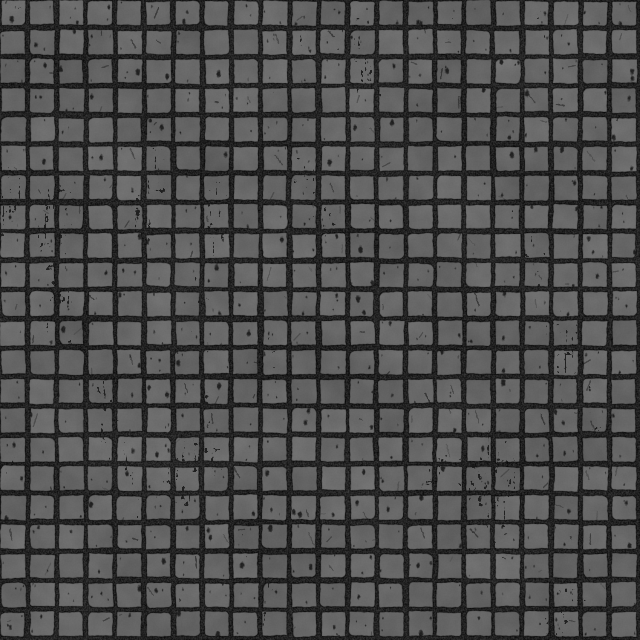
Give the GLSL for this texture, as a Shadertoy shader.

```glsl
// Worn grey square mosaic tiles set in dark, gritty grout.

#define TILES 22.0                   // repeats across and down
#define HALF_SIZE vec2(0.417, 0.412) // tile half extent, in cells
#define SHIFT vec2(0.05, -0.05)      // offset of the grid, in cells
#define JITTER 0.022                 // misplacement of each tile
#define TILT 0.035                   // largest rotation, in radians
#define WOBBLE 0.028                 // unevenness of the tile edges
#define TILE_GREY 0.403
#define GROUT_GREY 0.128
#define STAIN_GREY 0.105
#define PITS 3

vec2 hash2(vec2 p) {
    vec3 q = fract(p.xyx * vec3(0.1031, 0.1030, 0.0973));
    q += dot(q, q.yzx + 33.33);
    return fract((q.xx + q.yz) * q.zy);
}

float cornerGradient(vec2 corner, vec2 offset) {
    float angle = 6.2832 * hash2(corner + 71.0).x;
    return dot(vec2(cos(angle), sin(angle)), offset);
}

float gradientNoise(vec2 p) {
    vec2 i = floor(p), f = fract(p);
    vec2 u = f * f * f * (f * (f * 6.0 - 15.0) + 10.0);
    vec2 e = vec2(1.0, 0.0);
    float low = mix(cornerGradient(i, f), cornerGradient(i + e, f - e), u.x);
    float high = mix(cornerGradient(i + e.yx, f - e.yx), cornerGradient(i + 1.0, f - 1.0), u.x);
    return mix(low, high, u.y);
}

float segmentDistance(vec2 p, vec2 a, vec2 b) {
    vec2 ab = b - a;
    return length(p - a - ab * clamp(dot(p - a, ab) / dot(ab, ab), 0.0, 1.0));
}

// Signed distance to one uneven tile; each corner has its own radius.
float tileDistance(vec2 local, vec2 cell, vec2 p) {
    vec2 place = hash2(cell) - 0.5, form = hash2(cell + 13.0) - 0.5;
    float tilt = 2.0 * TILT * form.x;
    vec2 q = local - 2.0 * JITTER * place;
    q += tilt * vec2(-q.y, q.x);
    q += WOBBLE * vec2(gradientNoise(p * 2.6), gradientNoise(p * 2.6 + 40.0));
    float rounding = hash2(cell * 2.0 + step(0.0, q) + 200.0).x;
    float radius = mix(0.025, 0.2, pow(rounding, 5.0));
    vec2 d = abs(q) - HALF_SIZE - 0.03 * (hash2(cell + 29.0) - 0.5) + radius;
    float box = length(max(d, 0.0)) + min(max(d.x, d.y), 0.0) - radius;
    return box + 0.018 * gradientNoise(p * 8.0);
}

// Dark blotches and vertical streaks, gathered in a few patches.
float patchStains(vec2 p) {
    float region = smoothstep(0.08, 0.42, gradientNoise(p * vec2(0.6, 0.22) + 5.3));
    float blotch = gradientNoise(p * vec2(4.5, 2.7)) + 0.45 * gradientNoise(p * 11.0);
    float streak = gradientNoise(p * vec2(9.0, 0.9) + 90.0) + 0.35 * gradientNoise(p * 8.0 + 17.0);
    return smoothstep(0.80, 0.92, max(blotch, streak) + 0.44 * region);
}

// Small pits and a fine scratch belonging to one tile.
float tileMarks(vec2 local, vec2 cell, vec2 p, float pixel) {
    float marks = 0.0;
    float ragged = 0.03 * gradientNoise(p * 12.0);
    for (int i = 0; i < PITS; i++) {
        vec2 seed = cell + 37.0 * float(i + 1);
        vec2 centre = 0.75 * (hash2(seed) - 0.5), chance = hash2(seed + 9.0);
        float size = mix(0.012, 0.075, pow(chance.y, 4.0));
        float d = length((local - centre) * vec2(1.0, 0.65)) - size + ragged;
        marks = max(marks, step(chance.x, 0.4) * (1.0 - smoothstep(-pixel, pixel, d)));
    }
    vec2 start = 0.7 * (hash2(cell + 300.0) - 0.5), bend = hash2(cell + 310.0) - 0.5;
    vec2 chance = hash2(cell + 320.0);
    float line = segmentDistance(local + ragged, start, start + bend * vec2(0.5, 0.9) + 0.01);
    float scratch = 1.0 - smoothstep(0.006, 0.006 + pixel, line);
    return max(marks, scratch * step(chance.x, 0.3) * mix(0.15, 0.7, chance.y));
}

void mainImage(out vec4 fragColor, in vec2 fragCoord) {
    vec2 p = fragCoord / iResolution.y * TILES + SHIFT;
    float pixel = TILES / iResolution.y;
    vec2 cell = floor(p), local = fract(p) - 0.5;
    float edge = tileDistance(local, cell, p);
    float grain = gradientNoise(p * 19.0) + 0.6 * gradientNoise(p * 9.0);
    float cloud = gradientNoise(p * 0.3 + 2.7);

    // Grout: gritty, darker where it meets a tile.
    float grout = GROUT_GREY + 0.10 * grain + 0.03 * cloud;
    grout *= mix(0.62, 1.06, smoothstep(0.0, 0.065, edge));

    // Tile: own tone, slight slope of light, faint mottling, dull rim.
    vec2 tone = hash2(cell + 50.0) - 0.5, slope = hash2(cell + 60.0) - 0.5;
    float tile = TILE_GREY + 0.045 * tone.x + 0.05 * dot(slope, local);
    tile += 0.03 * cloud + 0.025 * gradientNoise(p * 2.2 + 8.0) + 0.012 * grain;
    tile *= mix(0.86, 1.0, smoothstep(0.0, 0.045, -edge));

    // Wear.
    float wear = max(patchStains(p), tileMarks(local, cell, p, pixel));
    tile = mix(tile, STAIN_GREY + 0.03 * grain, 0.92 * wear);

    float cover = 1.0 - smoothstep(-0.7 * pixel, 0.7 * pixel, edge);
    fragColor = vec4(vec3(clamp(mix(grout, tile, cover), 0.04, 1.0)), 1.0);
}
```
